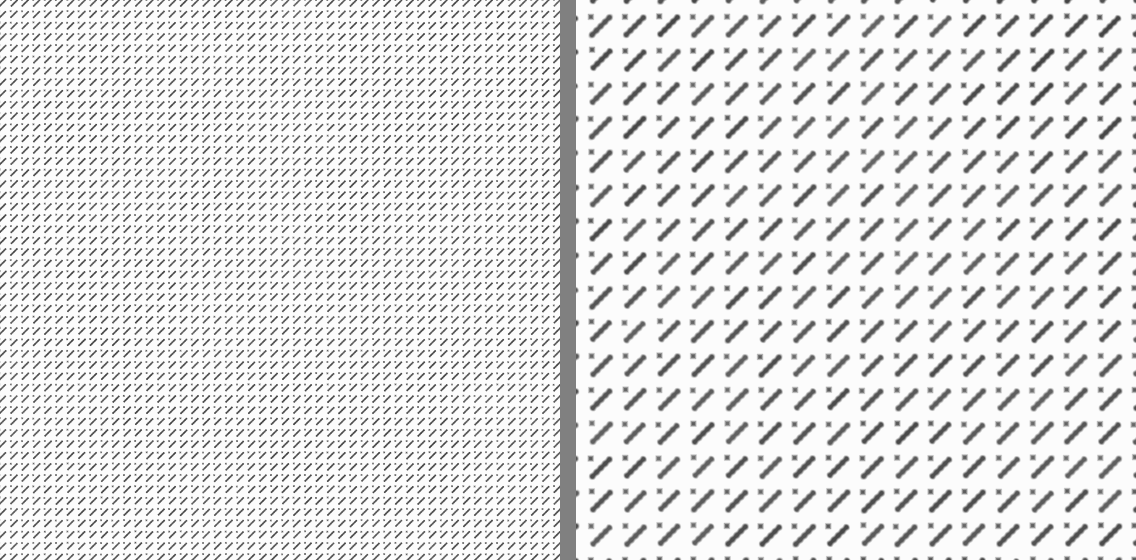
Left: the whole. Right: its middle third, enlarged.
Write a Shadertoy shader that draws this pattern.

```glsl
// Fine grid of short grey diagonal dashes, each with a small dot at its upper left.
// Each cell is drawn with distance functions; a sine hash and smooth noise
// vary the position, length and ink strength slightly between repeats.

float hash(vec2 p) {
    return fract(sin(dot(p, vec2(127.1, 311.7))) * 43758.5453);
}

float noise(vec2 p) {
    vec2 i = floor(p), f = fract(p);
    f = f * f * (3.0 - 2.0 * f);
    return mix(mix(hash(i), hash(i + vec2(1, 0)), f.x),
               mix(hash(i + vec2(0, 1)), hash(i + vec2(1, 1)), f.x), f.y);
}

float segment(vec2 p, vec2 a, vec2 b) {
    vec2 ab = b - a;
    return length(p - a - ab * clamp(dot(p - a, ab) / dot(ab, ab), 0.0, 1.0));
}

float squareDot(vec2 p, float halfSize) {
    vec2 d = abs(p) - halfSize;
    return length(max(d, 0.0)) + min(max(d.x, d.y), 0.0);
}

void mainImage(out vec4 fragColor, in vec2 fragCoord) {
    // Grid of 49.5 repeats each way, with the dash at the cell centre
    vec2 grid = fragCoord / iResolution.y * 49.5 + vec2(0.26, 0.27);
    vec2 cell = floor(grid);
    vec2 p = fract(grid) - 0.5;
    float edge = max(0.05, 0.7 * 49.5 / iResolution.y);

    // Small shifts between repeats
    vec2 jitter = vec2(hash(cell), hash(cell + 17.3)) - 0.5;
    p -= jitter * 0.035;

    // Dash with faintly beaded sides
    float reach = 0.255 + 0.03 * (hash(cell + 41.7) - 0.5);
    float beads = 0.008 * cos((p.x + p.y) * 25.0);
    float dash = segment(p, vec2(-reach), vec2(reach)) - 0.075 - beads;

    // Dot beside the upper left of the dash
    float point = squareDot(p - vec2(-0.29, 0.28) - jitter.yx * 0.02, 0.07);

    // Ink strength: broad drift plus a little per repeat
    float strength = 0.93 + 0.1 * (noise(cell * 0.16) - 0.5)
                   + 0.12 * (hash(cell + 73.1) - 0.5);
    float ink = max(smoothstep(edge, -edge, dash),
                    0.92 * smoothstep(edge, -edge, point));

    vec3 color = mix(vec3(0.99), vec3(0.27), ink * strength);
    fragColor = vec4(color, 1.0);
}
```
